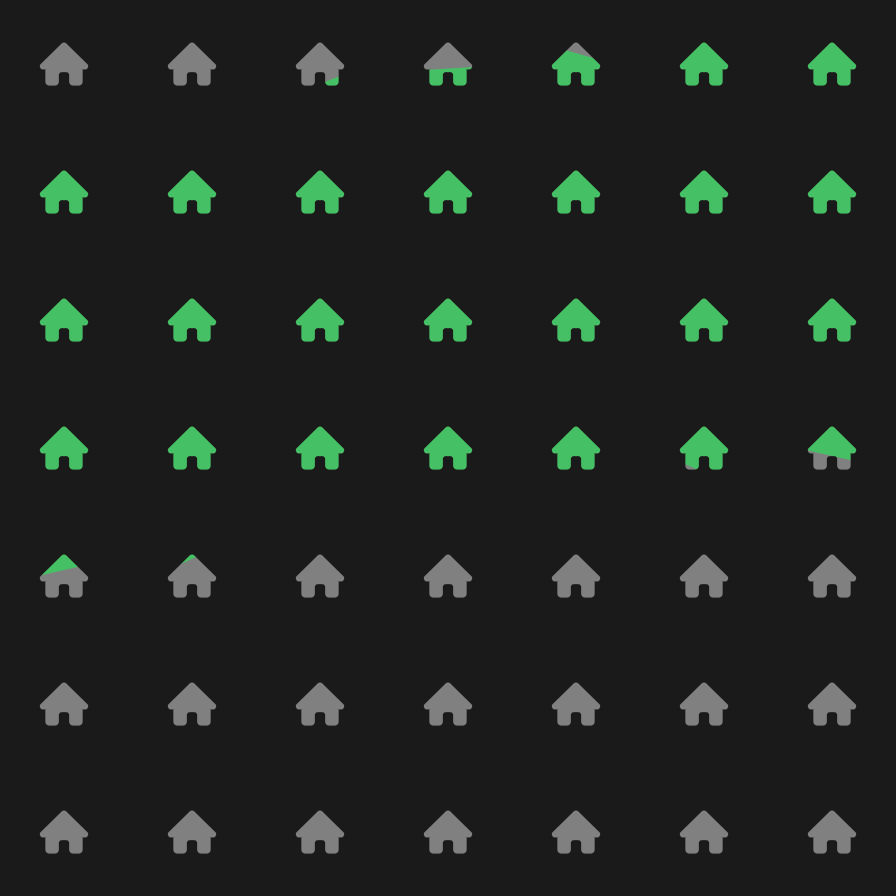
Give the GLSL for this pattern, as a Shadertoy shader.

```glsl
// A seven by seven grid of small rounded houses on a dark ground.
// Houses are distance fields; read row by row, a tilting fill line
// rises to turn them green, and a second one later turns them grey.

#define GRID 7.0
#define CANVAS_UNITS 768.0
#define FILL_START 2.0
#define DRAIN_START 26.0
#define GROUND vec3(0.102)
#define GREY vec3(0.502)
#define GREEN vec3(0.275, 0.753, 0.392)

float roundedBox(vec2 p, vec2 center, vec2 halfSize, float radius) {
    vec2 q = abs(p - center) - halfSize + radius;
    return length(max(q, 0.0)) + min(max(q.x, q.y), 0.0) - radius;
}

float segment(vec2 p, vec2 a, vec2 b) {
    vec2 ab = b - a;
    return length(p - a - ab * clamp(dot(p - a, ab) / dot(ab, ab), 0.0, 1.0));
}

// Triangle with softened corners; p.x is already mirrored
float roof(vec2 p) {
    vec2 apex = vec2(0.0, 15.6);
    vec2 eave = vec2(17.9, -1.9);
    vec2 slope = eave - apex;
    float outside = max(dot(p - apex, normalize(vec2(-slope.y, slope.x))), eave.y - p.y);
    float edge = min(segment(p, apex, eave), segment(p, vec2(0.0, eave.y), eave));
    return (outside > 0.0 ? edge : -edge) - 2.8;
}

float house(vec2 p) {
    p.x = abs(p.x);
    float leg = roundedBox(p, vec2(10.2, -9.25), vec2(5.8, 9.25), 3.5);
    float lintel = roundedBox(p, vec2(0.0, -6.0), vec2(10.0, 6.0), 0.0);
    float door = roundedBox(p, vec2(0.0, -14.0), vec2(4.4, 7.0), 2.5);
    return min(roof(p), min(leg, max(lintel, -door)));
}

float cover(float d, float pixel) {
    return clamp(0.5 - d / pixel, 0.0, 1.0);
}

// Share of green: below the rising line and above the draining line
float greenFill(vec2 p, float index, float pixel) {
    float k = clamp(index - FILL_START, -1.0, 3.0);
    float fillTilt = clamp(0.40 - 0.34 * k, -0.4, 0.4);
    float fillLine = -17.1 + 13.2 * k + fillTilt * p.x;

    k = clamp(index - DRAIN_START, -1.0, 5.0);
    float drainTilt = -0.45 * cos(1.05 * k);
    float drainLine = -21.1 + 15.5 * k - 1.2 * k * k + drainTilt * p.x;

    return cover(p.y - fillLine, pixel) * cover(drainLine - p.y, pixel);
}

void mainImage(out vec4 fragColor, in vec2 fragCoord) {
    vec2 uv = fragCoord / iResolution.xy;
    float pixel = CANVAS_UNITS / min(iResolution.x, iResolution.y);

    // Cells are numbered from the top left
    vec2 cell = floor(uv * GRID);
    float index = (GRID - 1.0 - cell.y) * GRID + cell.x;
    vec2 p = (fract(uv * GRID) - 0.5) * CANVAS_UNITS / GRID;

    vec3 paint = mix(GREY, GREEN, greenFill(p, index, pixel));
    vec3 color = mix(GROUND, paint, cover(house(p), pixel));
    fragColor = vec4(color, 1.0);
}
```
